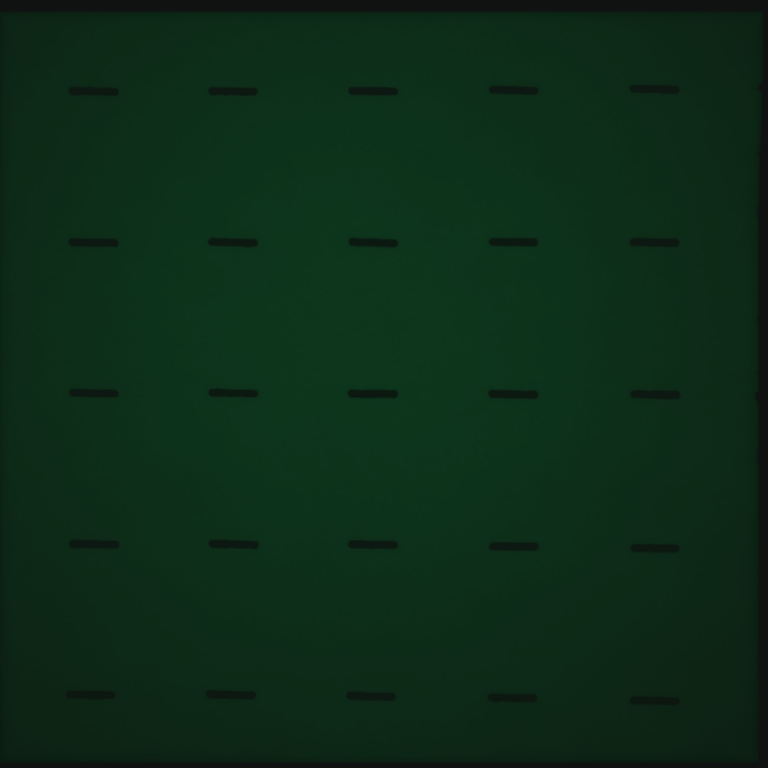
Give the GLSL for this pattern, as a Shadertoy shader.

```glsl
// Dark green panel with a five by five grid of soft black dashes and a worn dark rim.

const float COUNT = 5.0;
const vec2 FIRST_DASH = vec2(0.1220, 0.0955);   // centre of the lower left dash
const vec2 SPACING = vec2(0.1818, 0.1963);
const float DASH_HALF_LENGTH = 0.0325;
const float DASH_RADIUS = 0.0053;
const float DASH_SOFTNESS = 0.0020;
const float DASH_SLOPE = -0.020;
const float DASH_OPACITY = 0.90;
const float POSITION_JITTER = 0.0010;

const vec2 LIGHT_CENTRE = vec2(0.47, 0.58);
const float LIGHT_FALLOFF = 2.4;
const vec3 GREEN_LIT = vec3(0.050, 0.212, 0.112);
const vec3 GREEN_DIM = vec3(0.050, 0.100, 0.063);
const vec3 DASH_COLOR = vec3(0.048, 0.085, 0.062);
const vec3 RIM_COLOR = vec3(0.063, 0.070, 0.066);

const float RIM_TOP = 0.985;
const float RIM_RIGHT = 0.988;
const float RIM_BOTTOM = 0.007;
const float RIM_SOFTNESS = 0.0020;
const float MOTTLE = 0.045;
const float GRAIN = 0.025;

float hash(vec2 p) {
    vec3 q = fract(p.xyx * 0.1031);
    q += dot(q, q.yzx + 33.33);
    return fract((q.x + q.y) * q.z);
}

float valueNoise(vec2 p) {
    vec2 cell = floor(p);
    vec2 f = fract(p);
    f = f * f * (3.0 - 2.0 * f);
    float low = mix(hash(cell), hash(cell + vec2(1, 0)), f.x);
    float high = mix(hash(cell + vec2(0, 1)), hash(cell + vec2(1, 1)), f.x);
    return mix(low, high, f.y);
}

float capsule(vec2 p, float halfLength, float radius) {
    p.x -= clamp(p.x, -halfLength + radius, halfLength - radius);
    return length(p) - radius;
}

// Grid position, with the right column fanned out and the bottom row slid left.
vec2 dashCentre(vec2 cell) {
    vec2 t = cell / (COUNT - 1.0);
    vec2 centre = FIRST_DASH + cell * SPACING;
    centre.y += t.x * t.x * mix(-0.0080, 0.0030, t.y);
    centre.x += 0.0035 * pow(t.x, 4.0);
    centre.x -= 0.0045 * (1.0 - t.x) * (1.0 - min(cell.y, 1.0));
    vec2 jitter = vec2(hash(cell + 11.0), hash(cell + 47.0)) - 0.5;
    return centre + jitter * POSITION_JITTER;
}

float dashMask(vec2 uv, float pixel) {
    vec2 cell = clamp(round((uv - FIRST_DASH) / SPACING), 0.0, COUNT - 1.0);
    vec2 p = uv - dashCentre(cell);
    p.y -= p.x * (DASH_SLOPE + 0.02 * (hash(cell + 5.0) - 0.5));
    float d = capsule(p, DASH_HALF_LENGTH, DASH_RADIUS);
    d += 0.0012 * (valueNoise(uv * 130.0) - 0.5);
    float soft = max(DASH_SOFTNESS, pixel);
    float core = 1.0 - smoothstep(-soft, soft, d);
    float halo = 0.14 * exp(-max(d, 0.0) / 0.004);
    return DASH_OPACITY * max(core, halo);
}

// Positive outside the panel; the right side is notched.
float rimDistance(vec2 uv) {
    float right = RIM_RIGHT + 0.006 * smoothstep(0.72, 0.95, uv.y);
    float wear = smoothstep(0.65, 0.95, valueNoise(vec2(3.0, uv.y * 70.0)));
    right -= 0.004 * wear * smoothstep(0.28, 0.40, uv.y);
    return max(max(uv.y - RIM_TOP, RIM_BOTTOM - uv.y), uv.x - right);
}

void mainImage(out vec4 fragColor, in vec2 fragCoord) {
    vec2 uv = fragCoord / iResolution.xy;
    float pixel = 1.0 / min(iResolution.x, iResolution.y);

    // Panel lit from near the middle
    vec2 offset = uv - LIGHT_CENTRE;
    vec3 color = mix(GREEN_DIM, GREEN_LIT, exp(-LIGHT_FALLOFF * dot(offset, offset)));

    // Mottling, grain and shaded sides
    float blotch = 0.6 * valueNoise(uv * 14.0) + 0.4 * valueNoise(uv * 45.0 + 9.0);
    color *= 1.0 + MOTTLE * (blotch - 0.5);
    color *= 1.0 + GRAIN * (valueNoise(uv * 260.0) - 0.5);
    float rim = rimDistance(uv);
    float side = min(uv.x + 0.001, max(-rim, 0.0));
    color *= 1.0 - 0.22 * exp(-side / 0.006);

    // Dashes, then the rim
    color = mix(color, DASH_COLOR, dashMask(uv, pixel));
    float soft = max(RIM_SOFTNESS, pixel);
    color = mix(color, RIM_COLOR, smoothstep(-soft, soft, rim));
    fragColor = vec4(color, 1.0);
}
```
